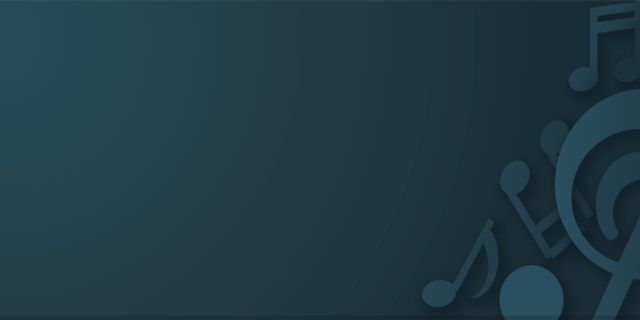
This background is drawn by a Shadertoy shader. Its source:

```glsl
// Dark teal radial gradient with paper-cut music notes and a clef at the right.
#define GLOW_CENTER vec2(0.0, 0.88)
#define BAND_WIDTH 0.135
#define BAND_AMOUNT 0.4
#define SHADOW_OFFSET vec2(0.016, -0.018)
#define SHADOW_BLUR 0.05
#define SHADOW_ALPHA 0.58
#define SHADOW_COLOR vec3(0.05, 0.105, 0.13)
#define PAPER_LIGHT vec3(0.172, 0.322, 0.392)
#define PAPER_DARK vec3(0.098, 0.188, 0.222)

// Approximate distance to a rotated ellipse
float ellipse(vec2 p, vec2 center, vec2 radii, float angle) {
    float c = cos(angle), s = sin(angle);
    vec2 q = mat2(c, -s, s, c) * (p - center);
    float k = length(q / radii);
    return k * (k - 1.0) / max(length(q / (radii * radii)), 0.001);
}

// Distance to a bar with square ends
float bar(vec2 p, vec2 a, vec2 b, float halfWidth) {
    vec2 axis = normalize(b - a);
    vec2 q = p - 0.5 * (a + b);
    vec2 d = abs(vec2(dot(q, axis), dot(q, vec2(-axis.y, axis.x))));
    d -= vec2(0.5 * length(b - a), halfWidth);
    return length(max(d, 0.0)) + min(max(d.x, d.y), 0.0);
}

// Upright pair of notes joined by two beams
float uprightPair(vec2 p) {
    float d = 1.0;
    for (int i = 0; i < 2; i++) {
        vec2 q = p - float(i) * vec2(0.141, 0.028);
        d = min(d, ellipse(q, vec2(1.823, 0.753), vec2(0.047, 0.037), 0.35));
        d = min(d, bar(q, vec2(1.855, 0.760), vec2(1.855, 0.976), 0.012));
    }
    d = min(d, bar(p, vec2(1.850, 0.962), vec2(2.03, 0.986), 0.014));
    return min(d, bar(p, vec2(1.850, 0.911), vec2(2.03, 0.936), 0.017));
}

// Upside-down pair leaning to the left
float leaningPair(vec2 p) {
    float d = 1.0;
    for (int i = 0; i < 2; i++) {
        vec2 q = p - float(i) * vec2(0.125, 0.125);
        d = min(d, ellipse(q, vec2(1.609, 0.445), vec2(0.056, 0.043), 1.1));
        d = min(d, bar(q, vec2(1.581, 0.422), vec2(1.719, 0.198), 0.013));
    }
    d = min(d, bar(p, vec2(1.719, 0.203), vec2(1.823, 0.292), 0.014));
    return min(d, bar(p, vec2(1.674, 0.276), vec2(1.766, 0.354), 0.015));
}

// Single note with a curved flag
float flaggedNote(vec2 p) {
    vec2 foot = vec2(1.419, 0.094), tip = vec2(1.536, 0.312);
    vec2 side = normalize(vec2(tip.y - foot.y, foot.x - tip.x));
    float flag = max(ellipse(p, vec2(1.479, 0.193), vec2(0.078, 0.122), 0.0),
                    -ellipse(p, vec2(1.458, 0.172), vec2(0.068, 0.104), 0.0));
    flag = max(flag, -dot(p - foot, side));
    float head = ellipse(p, vec2(1.372, 0.083), vec2(0.053, 0.042), 0.2);
    return min(min(head, flag), bar(p, foot, tip, 0.011));
}

// Inner curl of the clef with a rounded end
float clefCurl(vec2 p) {
    float curl = max(ellipse(p, vec2(2.0, 0.360), vec2(0.138, 0.165), 0.0),
                    -ellipse(p, vec2(2.015, 0.335), vec2(0.100, 0.105), 0.0));
    curl = max(curl, 0.272 - p.y);
    return min(curl, ellipse(p, vec2(1.909, 0.272), vec2(0.022), 0.0));
}

// Outer crescent of the clef, slanted stem and ball
float clefBody(vec2 p) {
    float ring = max(ellipse(p, vec2(2.018, 0.424), vec2(0.284, 0.299), 0.0),
                    -ellipse(p, vec2(2.0, 0.383), vec2(0.214), 0.0));
    float stem = bar(p, vec2(1.862, -0.05), vec2(2.06, 0.38), 0.032);
    float ball = ellipse(p, vec2(1.661, 0.063), vec2(0.100, 0.108), 0.0);
    return min(ring, min(stem, ball));
}

// Lay one paper shape and its soft shadow over the color below
void layPaper(inout vec3 color, float d, float shadowD, float shade) {
    float shadow = 1.0 - smoothstep(-0.02, SHADOW_BLUR, shadowD);
    color = mix(color, SHADOW_COLOR, SHADOW_ALPHA * shadow);
    float pixel = 1.0 / iResolution.y;
    float cover = 1.0 - smoothstep(-pixel, pixel, d);
    color = mix(color, mix(PAPER_LIGHT, PAPER_DARK, clamp(shade, 0.0, 1.0)), cover);
}

// Radial gradient with faint concentric steps
vec3 backdrop(vec2 p) {
    float r = length(p - GLOW_CENTER);
    float stepped = (floor(r / BAND_WIDTH) + 0.5) * BAND_WIDTH;
    r = mix(r, stepped, BAND_AMOUNT);
    vec3 color = mix(vec3(0.153, 0.294, 0.358), vec3(0.144, 0.272, 0.316), smoothstep(0.05, 0.5, r));
    color = mix(color, vec3(0.129, 0.228, 0.267), smoothstep(0.35, 1.15, r));
    return mix(color, vec3(0.097, 0.182, 0.214), smoothstep(1.05, 1.8, r));
}

void mainImage(out vec4 fragColor, in vec2 fragCoord) {
    vec2 p = fragCoord / iResolution.y;
    vec2 s = p - SHADOW_OFFSET;
    vec3 color = backdrop(p);

    layPaper(color, uprightPair(p), uprightPair(s),
             0.45 + 0.5 * smoothstep(1.86, 2.02, p.x + 0.6 * (0.9 - p.y)));
    layPaper(color, flaggedNote(p), flaggedNote(s), 0.4 + 1.2 * (p.x - 1.36));
    layPaper(color, leaningPair(p), leaningPair(s), 0.45 + 1.5 * (p.x - 1.57));
    layPaper(color, clefCurl(p), clefCurl(s), 0.5 + 1.0 * (p.x - 1.86));
    layPaper(color, clefBody(p), clefBody(s), 0.1 + 1.7 * max(p.x - 1.75, 0.0));

    // Thin dark lower border and pale upper line
    color *= 1.0 - 0.15 * (1.0 - smoothstep(0.010, 0.018, p.y));
    color += 0.04 * smoothstep(0.996, 0.999, p.y);
    fragColor = vec4(color, 1.0);
}
```
